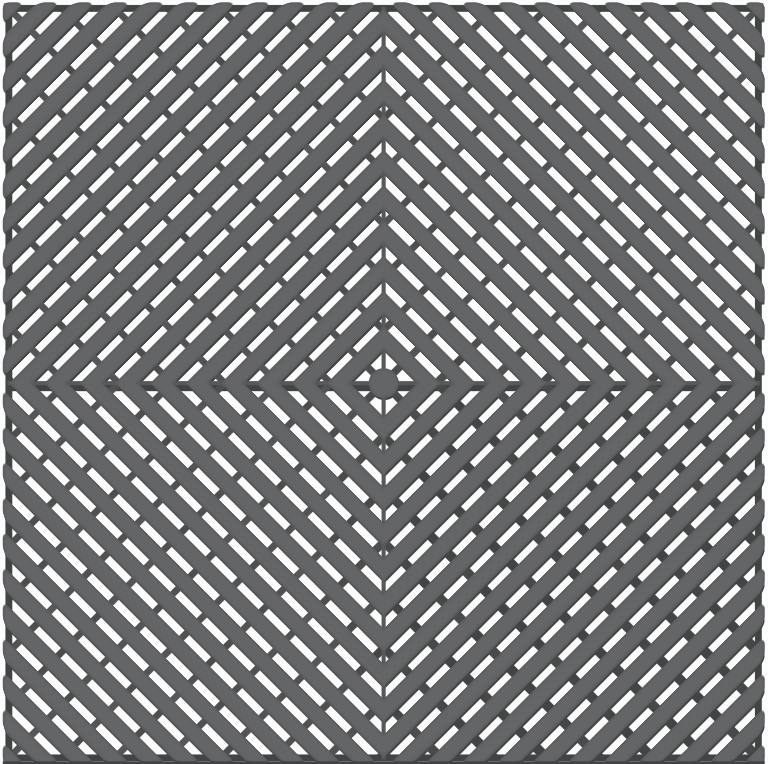
Reproduce this pattern procedurally as a Shadertoy shader.

```glsl
// A square plastic grating of concentric diamond ribs over a white ground.
// Diamond distance repeats the ribs; darker cross bridges and axis spokes
// lie underneath, with a small shifted copy of the ribs as their side walls.

const vec2 CENTER = vec2(0.4995, 0.4985);
const float HALF_SIZE = 0.4985;     // half width of the tile
const float FIRST_RIB = 0.0440;     // inner tip of the first diamond
const float RIB_PERIOD = 0.0462;    // spacing of tips along an axis
const float RIB_FILL = 0.655;       // solid share of each period
const float BRIDGE_PERIOD = 1.5 * RIB_PERIOD; // spacing along diamond sides
const float BRIDGE_HALF = 0.0052;
const float SPOKE_HALF = 0.0027;
const float HUB_RADIUS = 0.0195;
const float END_ROUNDING = 0.008;
const vec2 WALL_SHIFT = vec2(-0.0010, 0.0026);

const vec3 GROUND = vec3(0.99);
const vec3 RIB_COLOR = vec3(0.390, 0.392, 0.398);
const vec3 WALL_COLOR = vec3(0.255, 0.265, 0.265);
const vec3 BRIDGE_COLOR = vec3(0.340, 0.345, 0.350);

float cover(float d) {
    float pixel = 1.0 / iResolution.y;
    return 1.0 - smoothstep(-0.7 * pixel, 0.7 * pixel, d);
}

float tileDistance(vec2 p) {
    return max(abs(p.x), abs(p.y)) - HALF_SIZE;
}

// Signed distance to the diamond bands alone
float bandDistance(vec2 p) {
    float along = abs(p.x) + abs(p.y) - FIRST_RIB;
    float halfBand = 0.5 * RIB_PERIOD * RIB_FILL;
    float d = abs(mod(along, RIB_PERIOD) - halfBand) - halfBand;
    return (along < 0.0 ? -along : d) * 0.7071;
}

// Bands with rounded ends at the tile border, joined to the hub
float ribDistance(vec2 p) {
    vec2 q = vec2(bandDistance(p), tileDistance(p)) + END_ROUNDING;
    float ribs = length(max(q, 0.0)) + min(max(q.x, q.y), 0.0) - END_ROUNDING;
    return min(ribs, length(p) - HUB_RADIUS);
}

// Cross bridges, thicker where their side faces show at the lower right
float bridgeDistance(vec2 p, float facing) {
    float across = abs(p.x) - abs(p.y);
    float nearest = abs(mod(across + 0.5 * BRIDGE_PERIOD, BRIDGE_PERIOD) - 0.5 * BRIDGE_PERIOD);
    return nearest * 0.7071 - BRIDGE_HALF * (0.85 + 0.4 * facing);
}

// Lower rim tying the rib ends together
float rimDistance(vec2 p) {
    return abs(tileDistance(p) + 0.008) - 0.0045;
}

void mainImage(out vec4 fragColor, in vec2 fragCoord) {
    vec2 p = (fragCoord - CENTER * iResolution.xy) / iResolution.y;
    float facing = smoothstep(-0.12, 0.12, p.x) * smoothstep(0.12, -0.12, p.y);
    float inside = tileDistance(p) + 0.006;
    vec3 color = GROUND;

    // Recessed side walls and the dark underside of the horizontal spine
    float walls = max(ribDistance(p + WALL_SHIFT), tileDistance(p));
    float spineShade = abs(p.y + 0.005) - 0.0055;
    walls = min(walls, max(spineShade, inside));
    color = mix(color, WALL_COLOR, cover(walls));

    // Bridges and rim, with gently uneven shading
    float unevenness = sin(p.x * 61.0 + 2.0 * sin(p.y * 43.0)) * sin(p.y * 57.0);
    float bridges = max(bridgeDistance(p, facing), inside);
    float shade = clamp(0.3 + 0.65 * facing + 0.3 * unevenness, 0.0, 1.0);
    color = mix(color, mix(BRIDGE_COLOR, WALL_COLOR, shade), cover(bridges));
    color = mix(color, WALL_COLOR, cover(rimDistance(p)));

    // Thin upright and level spokes along the axes
    float spokes = max(min(abs(p.x), abs(p.y)) - SPOKE_HALF, inside);
    color = mix(color, BRIDGE_COLOR, cover(spokes));

    // Rounded upper ribs, slightly darker toward their edges
    float ribs = ribDistance(p);
    float crown = smoothstep(0.0, 0.005, -ribs);
    vec3 surface = RIB_COLOR * mix(0.93, 1.01, crown);
    color = mix(color, surface, cover(ribs));

    // Shadowed lower edge of the tile
    float base = max(abs(p.y + HALF_SIZE - 0.001) - 0.0025, abs(p.x) - HALF_SIZE);
    color = mix(color, WALL_COLOR, cover(base));

    fragColor = vec4(color, 1.0);
}
```
